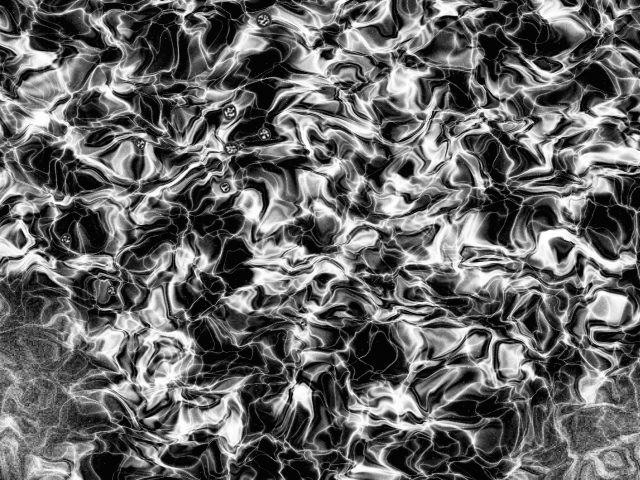
This texture is drawn by a Shadertoy shader. Its source:

```glsl
// Monochrome sunlit water: a web of caustic light seen through a rippled surface.
// Layered noise bends the coordinates; cell borders, noise ridges and banded
// swells are then drawn in the bent space, with mist, veins and bubbles on top.

const float TAU = 6.2831853;

vec2 hash2(vec2 cell) {
    vec3 h = fract(cell.xyx * vec3(0.1031, 0.1030, 0.0973));
    h += dot(h, h.yzx + 33.33);
    return fract((h.xx + h.yz) * h.zy);
}

float cornerSlope(vec2 cell, vec2 corner, vec2 f) {
    float a = TAU * hash2(cell + corner).x;
    return dot(vec2(cos(a), sin(a)), f - corner);
}

// Gradient noise, about -0.7 to 0.7
float noise(vec2 p) {
    vec2 i = floor(p), f = fract(p);
    vec2 u = f * f * f * (f * (f * 6.0 - 15.0) + 10.0);
    vec2 e = vec2(0.0, 1.0);
    return mix(mix(cornerSlope(i, e.xx, f), cornerSlope(i, e.yx, f), u.x),
               mix(cornerSlope(i, e.xy, f), cornerSlope(i, e.yy, f), u.x), u.y);
}

vec2 bend(vec2 p, vec2 scale) {
    return vec2(noise(p * scale), noise(p * scale + 37.4));
}

// Bright crest, sharp at the centre with a short tail
float crest(float d, float width) {
    return pow(width / (width + abs(d)), 1.8);
}

// Gap between the two nearest cell centres; zero on the borders
float cellGap(vec2 p) {
    vec2 i = floor(p), f = fract(p);
    float near = 8.0, next = 8.0;
    for (int y = -1; y <= 1; y++)
    for (int x = -1; x <= 1; x++) {
        vec2 g = vec2(x, y);
        float d = length(g + hash2(i + g) - f);
        next = min(next, max(near, d));
        near = min(near, d);
    }
    return next - near;
}

// Rays of light spreading from a focus
float fan(vec2 p, vec2 focus, float reach) {
    vec2 d = p - focus;
    float r = length(d);
    float ray = noise(d / max(r, 0.001) * 2.5 + focus * 9.0 + r * 4.0);
    return crest(ray, 0.09) * exp(-r / reach) * smoothstep(0.0, 0.03, r);
}

float mist(vec2 p, vec2 centre, vec2 size) {
    return 1.0 - smoothstep(0.35, 1.15, length((p - centre) / size));
}

// Small drops with a dark rim and a glittering core
float bubbles(float v, vec2 p) {
    for (int i = 0; i < 10; i++) {
        vec2 rnd = hash2(vec2(float(i) + 3.0, 17.0));
        vec2 centre = vec2(0.04 + 0.62 * rnd.x, 0.3 + 0.66 * rnd.y);
        float radius = mix(0.006, 0.018, fract(rnd.x * 7.3 + rnd.y));
        vec2 d = p - centre + 0.004 * bend(p, vec2(60.0));
        float r = length(d) / radius;
        float core = 0.45 + 1.3 * noise(p * 190.0);
        float drop = mix(core, 0.08, smoothstep(0.6, 0.75, r));
        drop += 0.45 * crest(r - 0.95, 0.1);
        v = mix(drop, v, smoothstep(0.9, 1.1, r));
    }
    return v;
}

float water(vec2 p) {
    // Refraction, from slow swell to small horizontal ripples
    vec2 swell = p + 0.06 * bend(p, vec2(3.5));
    vec2 q = swell + 0.042 * bend(swell, vec2(9.0, 13.0));
    q += 0.019 * bend(q, vec2(24.0, 34.0));
    q += 0.006 * bend(q, vec2(55.0, 75.0));

    // Dark pools and banded, glassy reflections
    vec2 toCentre = p - vec2(0.8, 0.56);
    float glow = 0.12 * exp(-8.0 * dot(toCentre, toCentre));
    float pools = 0.8 * noise(q * 10.0 + 11.0) + 0.45 * noise(swell * 5.0 + 3.0);
    float lit = smoothstep(-0.28, 0.34, pools + glow);
    float relief = noise(q * vec2(10.0, 14.0) + 5.0);
    float bands = 0.5 + 0.5 * sin(16.0 * relief + 3.0 * noise(p * 9.0));
    bands = smoothstep(0.15, 0.9, bands);
    float v = 0.68 * bands * lit - 0.13;

    // Caustic web at three sizes, broader where the water is lit
    float width = 0.55 + 0.7 * lit;
    v += 0.82 * crest(cellGap(q * vec2(8.0, 9.0)), 0.1 * width);
    v += 0.55 * crest(cellGap(q * vec2(17.0, 22.0) + 8.0), 0.11 * width);
    v += 0.45 * crest(noise(q * vec2(16.0, 20.0) + 21.0), 0.04 * width);
    v += 0.13 * sin(60.0 * relief) * (0.25 + lit);

    // Foci and wide veins
    vec2 soft = p + 0.04 * bend(p, vec2(9.0)) + 0.025 * bend(p, vec2(23.0));
    v += 0.8 * fan(soft, vec2(0.37, 0.2), 0.1);
    v += 0.5 * fan(soft, vec2(0.9, 0.48), 0.08);
    v += 0.5 * fan(soft, vec2(0.09, 0.78), 0.08);
    float rise = max(soft.y - 0.35, 0.0);
    float rightVein = soft.x - 1.14 - 0.75 * rise * rise;
    float leftVein = soft.y - 0.73 - 0.3 * soft.x;
    float veins = 0.8 * exp(-abs(rightVein) / 0.014) * smoothstep(0.15, 0.3, p.y);
    veins += 0.5 * exp(-abs(leftVein) / 0.016) * (1.0 - smoothstep(0.5, 0.8, p.x));
    v += veins * (0.4 + 0.6 * bands);
    v *= 1.06;

    // Pale mist in the lower corners, then grain and floating specks
    float haze = max(mist(p, vec2(0.0, 0.18), vec2(0.24, 0.28)),
                     mist(p, vec2(1.33, 0.04), vec2(0.3, 0.22)));
    float grain = hash2(floor(p * 380.0)).x - 0.5;
    v = mix(v, 0.53 + 0.35 * noise(q * 9.0) + 0.3 * grain, 0.6 * haze);
    v += 0.1 * grain;
    vec2 speckCell = floor(p * 95.0), rnd = hash2(speckCell + 90.0);
    float speck = length(fract(p * 95.0) - 0.25 - 0.5 * rnd);
    v += 0.35 * step(0.92, rnd.x) * (1.0 - smoothstep(0.04, 0.15, speck));
    return max(bubbles(v, p), 0.015);
}

void mainImage(out vec4 fragColor, in vec2 fragCoord) {
    // Four samples per pixel smooth the thin lines
    float tone = 0.0;
    for (int i = 0; i < 4; i++) {
        vec2 offset = vec2(i % 2, i / 2) * 0.5 - 0.25;
        float v = water((fragCoord + offset) / iResolution.y);
        tone += 0.25 * v / pow(1.0 + pow(v, 6.0), 1.0 / 6.0);
    }
    fragColor = vec4(vec3(tone), 1.0);
}
```
